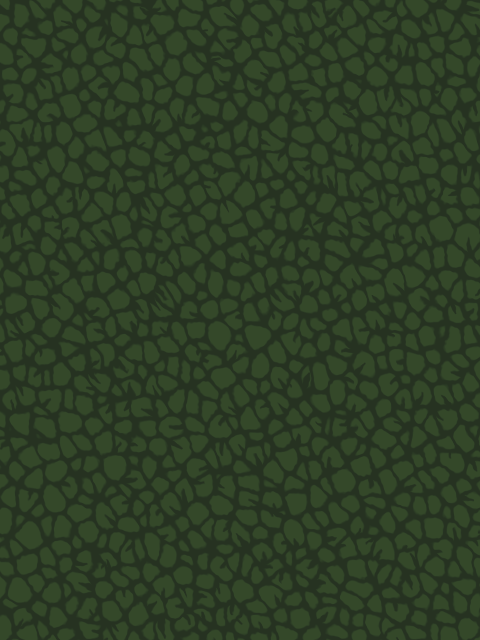
Give the GLSL for this pattern, as a WebGL 1 fragment shader.

```glsl
precision highp float;

uniform vec2 u_resolution;

#define CELLS 25.0        // spots across the canvas width
#define JITTER 0.82       // scatter of the spot centres
#define SIZE_SPREAD 0.30  // contrast between large and small spots
#define GAP 0.088         // half width of the dark channels, in cells
#define ROUNDING 11.0     // lower values give rounder corners
#define SLANT -1.05       // long axis of the spots, in radians
#define STRETCH 1.09      // elongation along the long axis
#define BITE_SHARE 0.55   // share of the large spots that are notched
#define EDGE 0.0020       // edge softness, in canvas widths

#define GROUND vec3(0.148, 0.198, 0.130)
#define LEAF vec3(0.202, 0.282, 0.161)

// Three random values for a grid cell
vec3 hash3(vec2 cell) {
  vec3 q = fract(cell.xyx * vec3(0.1031, 0.1030, 0.0973));
  q += dot(q, q.yxz + 33.33);
  return fract((q.xxy + q.yzz) * q.zyx);
}

// Smoothly interpolated noise vector, from -1 to 1
vec2 noise2(vec2 p) {
  vec2 i = floor(p);
  vec2 f = fract(p);
  f = f * f * (3.0 - 2.0 * f);
  vec2 low = mix(hash3(i).xy, hash3(i + vec2(1.0, 0.0)).xy, f.x);
  vec2 high = mix(hash3(i + vec2(0.0, 1.0)).xy, hash3(i + 1.0).xy, f.x);
  return mix(low, high, f.y) * 2.0 - 1.0;
}

// Spot centre in xy, size weight in z
vec3 spotSite(vec2 cell) {
  vec3 h = hash3(cell + 71.0);
  return vec3(cell + 0.5 + (h.xy - 0.5) * JITTER, h.z * SIZE_SPREAD);
}

// Weighted squared distance to a site
float power(vec2 p, vec3 site) {
  vec2 d = p - site.xy;
  return dot(d, d) - site.z;
}

// Distance to a notch that widens from the centre outwards
float notch(vec2 p, float angle) {
  vec2 dir = vec2(cos(angle), sin(angle));
  float along = clamp(dot(p, dir), 0.04, 0.9);
  return length(p - dir * along) - 0.05 - 0.20 * along;
}

// Signed distance inside the nearest spot, in cells
float spots(vec2 p) {
  vec2 base = floor(p);
  vec2 ownCell = base;
  vec3 own = vec3(0.0);
  float ownPower = 1e5;

  // Find the owning site
  for (int y = -2; y <= 2; y++) {
    for (int x = -2; x <= 2; x++) {
      vec2 cell = base + vec2(float(x), float(y));
      vec3 site = spotSite(cell);
      float d = power(p, site);
      if (d < ownPower) {
        ownPower = d;
        own = site;
        ownCell = cell;
      }
    }
  }

  // Blend the distances to all borders for rounded corners
  float sum = 0.0;
  for (int y = -2; y <= 2; y++) {
    for (int x = -2; x <= 2; x++) {
      vec2 cell = base + vec2(float(x), float(y));
      vec3 site = spotSite(cell);
      float span = length(site.xy - own.xy);
      if (span > 0.001) {
        float border = (power(p, site) - ownPower) / (2.0 * span);
        sum += exp(-ROUNDING * border);
      }
    }
  }
  vec3 traits = hash3(ownCell + 193.0);
  float inside = -log(sum) / ROUNDING - GAP * mix(0.75, 1.25, traits.x);

  // Cut notches into some of the large spots
  if (own.z > 0.45 * SIZE_SPREAD && traits.y < BITE_SHARE) {
    inside = min(inside, notch(p - own.xy, traits.z * 6.2832));
  }
  return inside;
}

void main() {
  vec2 p = gl_FragCoord.xy / u_resolution.x * CELLS;

  // Turn and stretch the grid along the slant
  float c = cos(SLANT);
  float s = sin(SLANT);
  p = vec2(c * p.x + s * p.y, c * p.y - s * p.x) * vec2(1.0 / STRETCH, STRETCH) + 60.0;

  // Broad bends and fine ragged edges
  p += 0.13 * noise2(p * 1.6) + 0.045 * noise2(p * 5.5 + 17.0);

  float soft = max(EDGE, 0.75 / u_resolution.x) * CELLS;
  float cover = smoothstep(-soft, soft, spots(p));
  gl_FragColor = vec4(mix(GROUND, LEAF, cover), 1.0);
}
```
